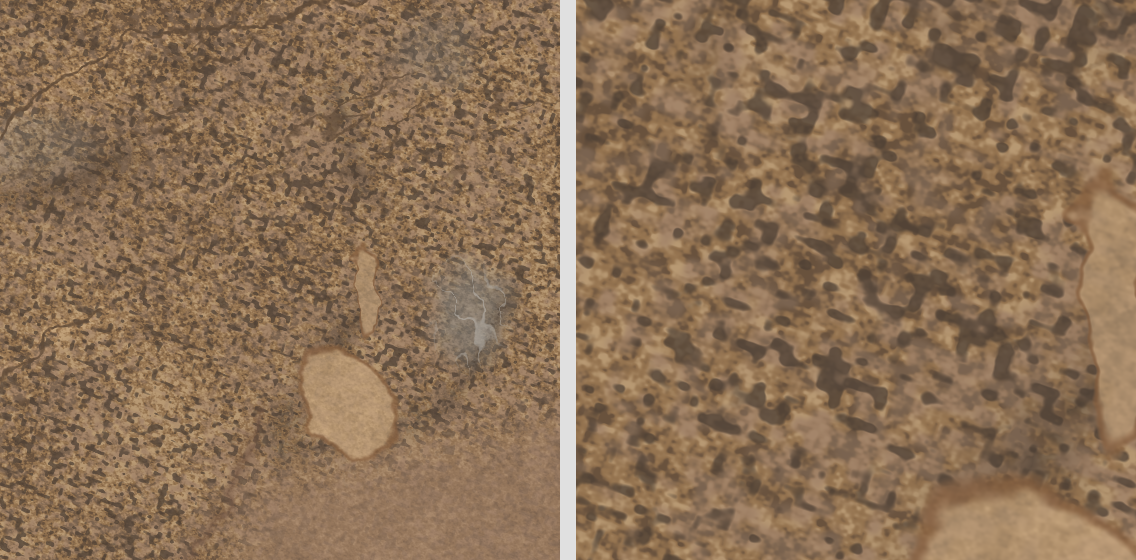
Left, the full canvas; right, a detail of the centre.
Write a WebGL 1 fragment shader that draws this texture.

```glsl
precision highp float;
uniform vec2 u_resolution;

const vec3 CHARCOAL = vec3(0.29, 0.24, 0.20);
const vec3 UMBER = vec3(0.41, 0.32, 0.24);
const vec3 OCHRE = vec3(0.58, 0.45, 0.31);
const vec3 SAND = vec3(0.72, 0.60, 0.45);
const vec3 TAUPE = vec3(0.51, 0.42, 0.345);
const vec3 ROSE = vec3(0.61, 0.49, 0.40);
const vec3 BUFF = vec3(0.71, 0.59, 0.45);
const vec3 SLATE = vec3(0.50, 0.47, 0.43);
const vec3 RUST = vec3(0.47, 0.31, 0.19);
const vec3 VEIN = vec3(0.71, 0.69, 0.66);
const float GRAIN_SCALE = 135.0;
const float GRAIN_CONTRAST = 1.45;
const float CRACK_WIDTH = 0.0035;

float hash(vec2 p) {
  vec3 q = fract(vec3(p.xyx) * 0.1031);
  q += dot(q, q.yzx + 33.33);
  return fract((q.x + q.y) * q.z);
}

float noise(vec2 p) {
  vec2 i = floor(p), f = fract(p);
  f = f * f * (3.0 - 2.0 * f);
  return mix(mix(hash(i), hash(i + vec2(1, 0)), f.x),
             mix(hash(i + vec2(0, 1)), hash(i + vec2(1, 1)), f.x), f.y);
}

float fbm(vec2 p) {
  float sum = 0.0, amp = 0.533;
  for (int i = 0; i < 4; i++) {
    sum += amp * noise(p);
    p = mat2(1.6, 1.2, -1.2, 1.6) * p + 17.3;
    amp *= 0.5;
  }
  return sum;
}

// Distance to a line from a to b that bows sideways by bend
float arc(vec2 p, vec2 a, vec2 b, float bend) {
  vec2 ab = b - a;
  float t = clamp(dot(p - a, ab) / dot(ab, ab), 0.0, 1.0);
  vec2 side = normalize(vec2(-ab.y, ab.x));
  return length(p - a - ab * t - side * bend * 4.0 * t * (1.0 - t));
}

// Soft-edged ellipse, 1 inside
float blob(vec2 p, vec2 center, vec2 radius, float edge) {
  return 1.0 - smoothstep(1.0 - edge, 1.0 + edge, length((p - center) / radius));
}

void main() {
  vec2 p = gl_FragCoord.xy / u_resolution;
  vec2 wobble = vec2(fbm(p * 22.0 + 3.0), fbm(p * 22.0 + 41.0)) - 0.5;
  vec2 q = p + wobble * 0.045;

  // Regions
  float broad = fbm(p * 4.0 + 7.0);
  float smoothZone = smoothstep(0.05, -0.12, q.y - 0.20 - 0.22 * (q.x - 0.6))
                   * smoothstep(0.34, 0.52, q.x);
  float patches = max(blob(q, vec2(0.652, 0.48), vec2(0.022, 0.085), 0.12),
                      blob(q, vec2(0.62, 0.28) + vec2(0.25, 0.0) * (0.28 - q.y),
                           vec2(0.085, 0.10), 0.1));
  float slate = blob(q, vec2(0.84, 0.44), vec2(0.07, 0.085), 0.45);
  float lichen = blob(q, vec2(0.06, 0.74), vec2(0.11, 0.055), 0.5)
               + blob(q, vec2(0.78, 0.91), vec2(0.07, 0.06), 0.6);

  // Mineral grains
  vec2 g = mat2(0.94, 0.34, -0.34, 0.94) * p * GRAIN_SCALE * vec2(0.9, 1.1);
  float coarse = noise(g);
  float medium = noise(g * 1.9 + 23.0);
  float fine = noise(g * 3.1 + 71.0);
  float grain = (coarse * 0.4 + medium * 0.35 + fine * 0.25 - 0.5) * GRAIN_CONTRAST;
  float calm = 1.0 - 0.5 * max(smoothZone, patches);
  float tone = 0.58 + grain * calm + (broad - 0.5) * 0.45
             + (fbm(p * 26.0 + 11.0) - 0.5) * 0.35;
  vec3 color = mix(UMBER, OCHRE, smoothstep(0.2, 0.55, tone));
  color = mix(color, SAND, smoothstep(0.5, 0.95, tone));
  float greyness = smoothstep(0.38, 0.68, noise(g * 0.8 + 95.0) * 0.5 + fbm(p * 7.0 + 60.0) * 0.5);
  color = mix(color, mix(TAUPE, ROSE, smoothstep(0.35, 0.7, tone)), greyness * 0.7);
  float speck = smoothstep(0.60, 0.76, noise(g * 0.95 + 130.0) * 0.7 + medium * 0.12
              + fbm(p * 14.0 + 33.0) * 0.24);
  color = mix(color, CHARCOAL, speck * 0.72 * calm * (1.0 - patches));

  // Region tints
  float shade = 0.86 + 0.28 * tone;
  color = mix(color, ROSE * (shade - 0.06), smoothZone * 0.65);
  color = mix(color, BUFF * shade, patches * 0.7);
  color = mix(color, SLATE * shade, min(slate * 0.75 + lichen * 0.35, 0.8));

  // Stained rims and dark bands
  float rim = patches * (1.0 - patches) * 4.0;
  float band = min(arc(q, vec2(0.50, 0.19), vec2(0.64, 0.44), 0.02),
                   arc(q, vec2(0.53, 0.20), vec2(0.90, 0.46), -0.085));
  band = min(band, arc(q, vec2(0.605, 0.85), vec2(0.655, 0.66), -0.01));
  band = min(band, arc(q, vec2(0.0, 0.65), vec2(0.22, 0.72), -0.02));
  float stain = exp(-band * 65.0) * smoothstep(0.3, 0.65, medium * 0.5 + coarse * 0.5);
  color = mix(color, CHARCOAL, stain * 0.75 * (1.0 - patches));
  color = mix(color, RUST, rim * 0.55);

  // Long cracks with a lit lower lip
  float crack = min(arc(q, vec2(-0.02, 0.75), vec2(0.25, 0.94), 0.015),
                    arc(q, vec2(0.25, 0.94), vec2(0.67, 1.01), -0.012));
  crack = min(crack, arc(q, vec2(-0.01, 0.31), vec2(0.19, 0.45), 0.01));
  float seam = arc(q, vec2(0.33, 0.0), vec2(0.46, 0.26), -0.015);
  float line = 1.0 - smoothstep(CRACK_WIDTH * 0.4, CRACK_WIDTH * 1.5, crack);
  color *= 1.0 + 0.12 * exp(-crack * 75.0);
  color = mix(color, UMBER * 0.9, line * (0.6 + 0.4 * coarse));
  color = mix(color, UMBER * vec3(1.05, 1.0, 1.05), exp(-seam * 110.0) * 0.65);

  // Hairline fissures, denser in the upper part
  vec2 h = mat2(0.94, -0.34, 0.34, 0.94) * q * vec2(6.0, 15.0);
  float hair = 1.0 - smoothstep(0.008, 0.04, abs(fbm(h + 50.0) - 0.5));
  float hairZone = smoothstep(0.55, 0.8, p.y) * smoothstep(0.42, 0.62, fbm(p * 5.0 + 80.0));
  color = mix(color, UMBER * 0.85, hair * hairZone * 0.65);

  // Pale veins in the slate patch
  float vein = 1.0 - smoothstep(0.01, 0.05, abs(noise(q * vec2(34.0, 20.0) + 9.0) - 0.5));
  color = mix(color, VEIN, vein * slate * 0.6);
  gl_FragColor = vec4(clamp(color, 0.0, 1.0), 1.0);
}
```
